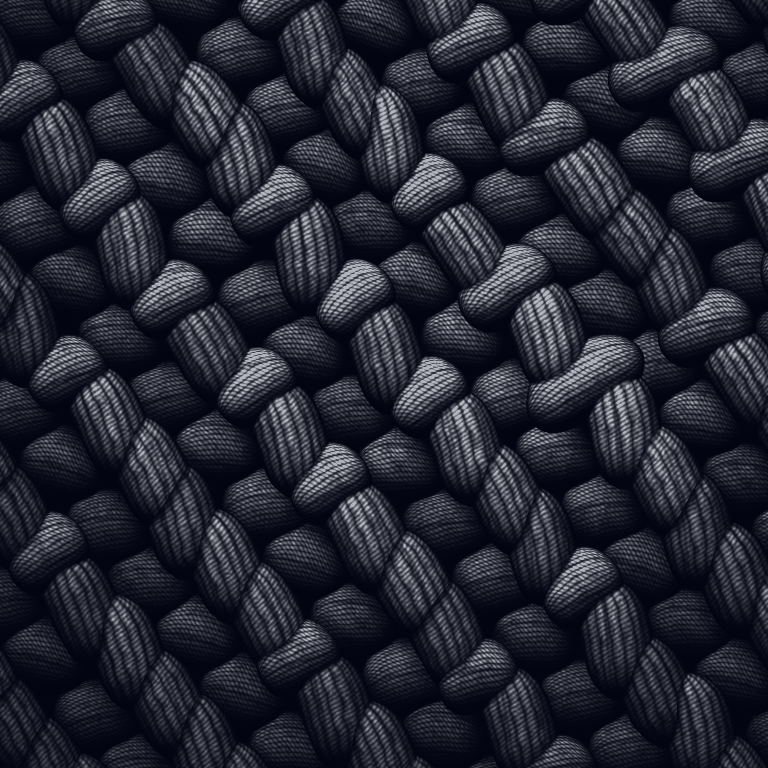
This texture is drawn by a WebGL 2 fragment shader. Its source:

```glsl
#version 300 es
precision highp float;
// Dark twisted ropes running diagonally over rows of rounded yarn knobs.

uniform vec2 u_resolution;
out vec4 fragColor;

const float LANE = 0.171;      // distance between neighbouring ropes
const float PITCH = 0.08;      // distance between strands along a rope
const vec2 ALONG = vec2(0.63, -0.776);
const vec2 ACROSS = vec2(0.776, 0.63);

vec2 hash2(vec2 p) {
  vec3 h = fract(p.xyx * vec3(0.1031, 0.1030, 0.0973));
  h += dot(h, h.yzx + 33.33);
  return fract((h.xx + h.yz) * h.zy);
}

float gradientNoise(vec2 p) {
  vec2 i = floor(p), f = fract(p), u = f * f * (3.0 - 2.0 * f);
  vec2 e = vec2(1.0, 0.0);
  float a = dot(hash2(i) * 2.0 - 1.0, f);
  float b = dot(hash2(i + e.xy) * 2.0 - 1.0, f - e.xy);
  float c = dot(hash2(i + e.yx) * 2.0 - 1.0, f - e.yx);
  float d = dot(hash2(i + e.xx) * 2.0 - 1.0, f - e.xx);
  return mix(mix(a, b, u.x), mix(c, d, u.x), u.y);
}

// Adds one bulging bundle of threads if it lies above what is there.
void addBundle(vec2 offset, float tilt, vec2 radius, float lift, float threads,
               float gain, inout float top, inout float tone) {
  vec2 axis = vec2(cos(tilt), sin(tilt)), side = vec2(-axis.y, axis.x);
  vec2 q = vec2(dot(offset, axis), dot(offset, side)) / radius;
  q.y += 0.16 * q.x * q.x - 0.05;
  float ends = q.x * q.x * abs(q.x);
  float rest = 1.0 - ends - q.y * q.y;
  if (rest <= 0.0) return;
  float dome = sqrt(rest), height = lift + dome * radius.y;
  if (height <= top) return;
  // A dark crease forms where the bundle meets the one below it
  float crease = smoothstep(-0.002, 0.012, height - max(top, lift));
  top = height;

  // Rounded shading, lit from above
  vec3 normal = normalize(vec3(axis * q.x * abs(q.x) + side * q.y, dome));
  float light = max(dot(normal, normalize(vec3(-0.56, 0.2, 0.74))), 0.0);
  light = pow(light, 2.2) * smoothstep(0.02, 0.6, dome) * crease;

  // Threads gather at the ends; each one carries a fine oblique ply
  float lat = clamp(q.y / sqrt(1.0 - ends), -1.0, 1.0);
  vec2 place = offset + lift * 9.0 + tilt;
  float wear = gradientNoise(place * 60.0);
  float fuzz = gradientNoise(place * 240.0);
  float turn = asin(lat);
  float phase = turn * 2.0 * threads + q.x * 1.8 + wear * 1.8;
  float cord = sqrt(0.5 + 0.5 * cos(phase));
  float heavy = smoothstep(0.0, 0.3, abs(sin(turn * 3.0 + q.x * 0.6 + tilt * 5.0)));
  float ply = 0.5 + 0.5 * sin(q.x * radius.x * 1080.0 + phase * 0.9 + wear * 2.0);
  float weave = mix(0.2, 1.0, cord) * mix(0.42, 1.0, ply) * mix(0.5, 1.0, heavy);
  tone = gain * light * weave * (1.0 + 0.5 * wear + 0.8 * fuzz);
}

float ropeTone(vec2 p) {
  vec2 q = vec2(dot(p, ALONG), dot(p, ACROSS));
  q.y += 0.015 * gradientNoise(p * 4.0 + 7.0);
  float lane = floor((q.y - 0.048) / LANE + 0.5);
  float top = 0.0, tone = 0.0;

  // Knobs in the gaps, shaded by the ropes beside them
  float fromRope = abs(q.y - 0.048 - lane * LANE) / LANE;
  float shade = smoothstep(0.18, 0.46, fromRope);
  for (int i = -1; i <= 0; i++) {
    float row = lane + float(i);
    float start = 0.02 + 0.03 * hash2(vec2(row, 5.0)).x;
    float cell = floor((q.x - start) / 0.095 + 0.5);
    for (int j = -1; j <= 1; j++) {
      vec2 id = vec2(row, cell + float(j));
      vec2 r = hash2(id + 40.0);
      vec2 centre = vec2(start + id.y * 0.095, 0.048 + (row + 0.5) * LANE);
      addBundle(q - centre - (r - 0.5) * 0.012, 0.95 + 0.6 * (r.x - 0.5),
                vec2(0.058, 0.051), 0.004 * r.y, 24.0, (0.65 + 0.35 * r.y) * shade, top, tone);
    }
  }

  // Ropes: slanted strands, with crosswise wraps at some of the places
  for (int i = -1; i <= 1; i++) {
    float row = lane + float(i);
    float start = PITCH * hash2(vec2(row, 11.0)).y;
    float cell = floor((q.x - start) / PITCH + 0.5);
    for (int j = -2; j <= 2; j++) {
      vec2 id = vec2(row, cell + float(j));
      vec2 r = hash2(id + 80.0);
      vec2 centre = vec2(start + id.y * PITCH, 0.048 + row * LANE);
      vec2 spot = centre.x * ALONG + centre.y * ACROSS;
      vec2 offset = q - centre - (r - 0.5) * 0.012;
      bool wrap = mod(id.y, 2.0) > 0.5 && r.x < 0.3 + 0.45 * spot.y;
      // Wraps grow into long crossing strands toward the upper right
      float stretch = r.y * smoothstep(0.55, 0.85, spot.x) * smoothstep(0.3, 0.5, spot.y);
      float gain = 1.15 + 0.6 * r.y;
      if (wrap)
        addBundle(offset, 1.35 + 0.5 * (r.y - 0.5), vec2(0.056 + 0.05 * stretch, 0.047),
                  0.041, 18.0, gain + 0.1, top, tone);
      else
        addBundle(offset, -0.28 + 0.45 * (r.x - 0.5), vec2(0.08, 0.047),
                  0.037 + 0.004 * r.y, 9.0, gain, top, tone);
    }
  }
  return tone;
}

void main() {
  // Four samples per pixel smooth the edges
  float tone = 0.0;
  for (int k = 0; k < 4; k++) {
    vec2 jitter = vec2(k & 1, k >> 1) * 0.5 - 0.25;
    tone += 0.25 * ropeTone((gl_FragCoord.xy + jitter) / u_resolution);
  }
  vec2 p = gl_FragCoord.xy / u_resolution;
  float glow = mix(0.45, 1.15, smoothstep(0.85, 0.15, distance(p, vec2(0.56, 0.66))));
  vec3 shadow = vec3(0.010, 0.017, 0.068), yarn = vec3(0.70, 0.71, 0.74);
  fragColor = vec4(mix(shadow, yarn, clamp(tone * glow, 0.0, 1.0)), 1.0);
}
```
